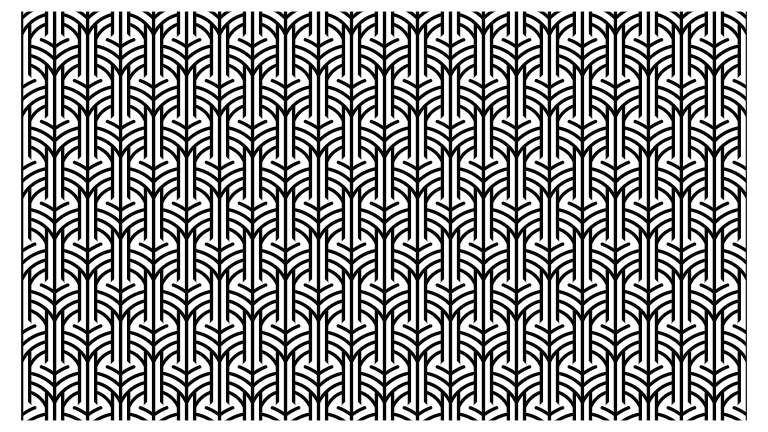
Give the GLSL for this pattern, as a WebGL 1 fragment shader.

```glsl
precision highp float;
// Black deco lattice on white: trunks of three lines carry fans of concentric
// arcs that meet the neighbouring trunks in chevrons. Every second column is
// shifted by half a repeat; one folded half motif serves all of them.

uniform vec2 u_resolution;

// Lengths are in column spacings.
const float COLUMN_WIDTH = 0.945 / 22.0;  // fraction of the canvas width
const float PERIOD = 2.479;               // vertical repeat
const vec2 FRAME = vec2(11.0, 2.5 * PERIOD);
const vec2 ORIGIN = vec2(0.015, 0.077);   // centre of one fan
const float HALF_LINE = 0.0505;
const float TRUNK = 0.245;                // offset of the outer trunk lines
const float ARC_STEP = 0.28;
const float INNER_ARC = 0.82;
const float CROWN_ARC = INNER_ARC + ARC_STEP;
const float COVER_ARC = INNER_ARC + 2.0 * ARC_STEP;
const float STUB_ARC = INNER_ARC + 3.0 * ARC_STEP;
const float STUB_START = 0.6;

const vec3 PAPER = vec3(1.0);
const vec3 INK = vec3(0.01);

float stroke(float d) {
  return abs(d) - HALF_LINE;
}

// Arcs between the trunk and the next column, hidden under the lower fan.
float fan(vec2 p, float lowerDist) {
  float radius = length(p);
  float d = 1e3;
  for (int i = 0; i < 3; i++) {
    float arcRadius = INNER_ARC + float(i) * ARC_STEP;
    float reach = i < 1 ? 1.0 - TRUNK : 1.0;
    float clip = max(TRUNK - p.x, p.x - reach);
    clip = max(clip, COVER_ARC - lowerDist);
    d = min(d, max(stroke(radius - arcRadius), clip));
  }
  return d;
}

// Short outermost arc with a round end.
float stub(vec2 p) {
  vec2 tip = vec2(STUB_START, sqrt(STUB_ARC * STUB_ARC - STUB_START * STUB_START));
  float arc = max(stroke(length(p) - STUB_ARC), STUB_START - p.x);
  return min(arc, length(p - tip) - HALF_LINE);
}

// Centre line, and side lines from the pointed crown down to the stubs.
float trunk(vec2 p, float lowerDist, float upperDist) {
  float clip = max(upperDist - CROWN_ARC, STUB_ARC - lowerDist);
  return min(stroke(p.x), max(stroke(p.x - TRUNK), clip));
}

// Signed distance to one motif; across is the distance from its column.
float motif(float across, float height) {
  vec2 p = vec2(across, mod(height, PERIOD));
  float lowerDist = length(p - vec2(1.0, -0.5 * PERIOD));
  float upperDist = length(p - vec2(1.0, 0.5 * PERIOD));
  float d = min(fan(p, lowerDist), stub(p));
  return min(d, trunk(p, lowerDist, upperDist));
}

float coverage(float d, float pixel) {
  return clamp(0.5 - d / pixel, 0.0, 1.0);
}

void main() {
  float pixel = 1.0 / (u_resolution.x * COLUMN_WIDTH);
  vec2 p = (gl_FragCoord.xy - 0.5 * u_resolution) * pixel;

  // Fold onto one column gap and draw both of its neighbours.
  vec2 q = p - ORIGIN;
  float across = abs(mod(q.x + 1.0, 2.0) - 1.0);
  float d = min(motif(across, q.y),
                motif(1.0 - across, q.y - 0.5 * PERIOD));

  // Crop to the frame, leaving a plain margin.
  vec2 edge = abs(p) - FRAME;
  float ink = coverage(d, pixel) * coverage(max(edge.x, edge.y), pixel);
  gl_FragColor = vec4(mix(PAPER, INK, ink), 1.0);
}
```
